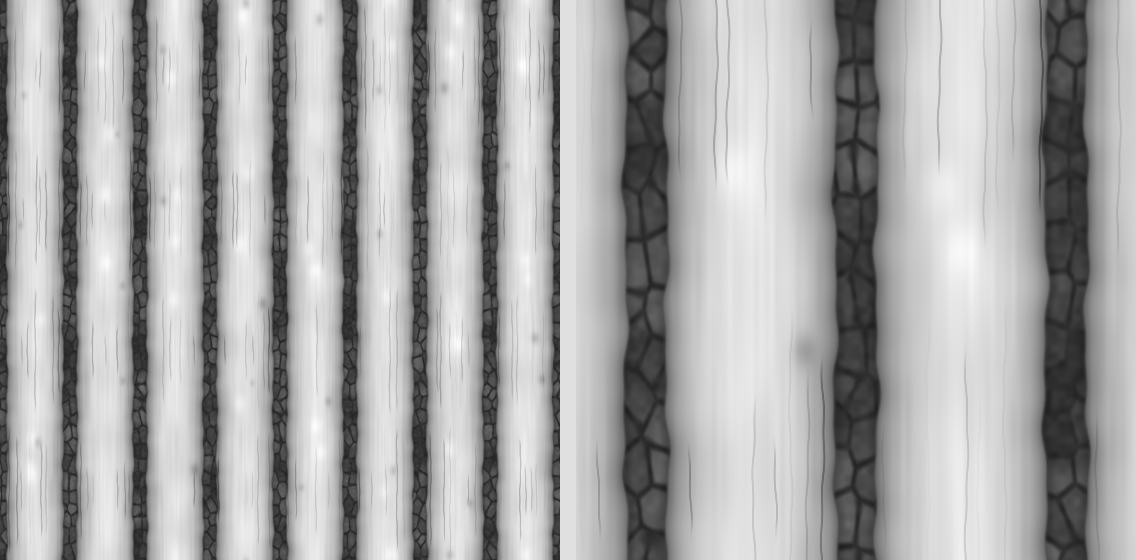
Left: the whole. Right: its middle third, enlarged.
A Shadertoy shader for this texture:

```glsl
// Eight pale round poles standing side by side over a bed of dark pebbles.
// Each pole is a half-circle profile with wavy edges, grain, cracks, dents and
// glints; the pebbles are wrapped cellular noise. All periods are whole numbers.

const float POLES        = 8.0;
const float POLE_RADIUS  = 0.405;           // in pole spacings
const float EDGE_WAVE    = 0.009;           // in pole spacings
const float EDGE_TONE    = 0.30;
const float CROWN_TONE   = 0.89;
const float GRAIN        = 0.045;
const float MOTTLE       = 0.06;
const float CRACK_WIDTH  = 0.0003;          // in canvas units
const float CRACK_DEPTH  = 0.17;
const float CRACK_LANES  = 11.0;            // per pole spacing
const float CRACK_ROWS   = 4.0;
const int   DENTS        = 3;               // candidates per pole
const int   GLINTS       = 4;
const vec2  PEBBLE_GRID  = vec2(56.0, 38.0);
const float PEBBLE_DARK  = 0.17;
const float PEBBLE_LIGHT = 0.40;
const float TAU          = 6.28318;

vec2 hash2(vec2 p) {
    vec3 q = fract(p.xyx * vec3(0.1031, 0.1030, 0.0973));
    q += dot(q, q.yzx + 33.33);
    return fract((q.xx + q.yz) * q.zy);
}

// Value noise on a lattice that wraps after "period" cells.
float noise(vec2 uv, vec2 period, float seed) {
    vec2 p = uv * period, i = floor(p), f = fract(p);
    f = f * f * (3.0 - 2.0 * f);
    vec2 a = mod(i, period) + seed, b = mod(i + 1.0, period) + seed;
    return mix(mix(hash2(a).x, hash2(vec2(b.x, a.y)).x, f.x),
               mix(hash2(vec2(a.x, b.y)).x, hash2(b).x, f.x), f.y);
}

// Wrapped cellular noise: rounded stones, each with its own tone.
float pebbles(vec2 uv) {
    vec2 p = uv * PEBBLE_GRID, cell = floor(p);
    float nearest = 9.0, second = 9.0, tone = 0.0;
    for (int y = -1; y <= 1; y++)
    for (int x = -1; x <= 1; x++) {
        vec2 c = cell + vec2(x, y);
        vec2 rnd = hash2(mod(c, PEBBLE_GRID) + 11.0);
        float d = length(c + 0.12 + 0.76 * rnd - p);
        if (d < nearest) {
            second = nearest;
            nearest = d;
            tone = hash2(mod(c, PEBBLE_GRID) + 71.0).y;
        } else second = min(second, d);
    }
    float dome = smoothstep(0.0, 0.28, second - nearest) * (1.0 - 0.35 * nearest);
    float grit = noise(uv, vec2(220.0), 5.0) - 0.5;
    float depth = smoothstep(0.2, 0.6, noise(uv, vec2(16.0, 22.0), 31.0));
    float light = mix(0.26, PEBBLE_LIGHT, tone) * mix(0.7, 1.0, depth);
    return mix(PEBBLE_DARK, light, dome) + 0.06 * grit;
}

// Thin broken vertical lines, one per lane and row, fading at both ends.
float cracks(vec2 uv, float pixel) {
    float lanes = POLES * CRACK_LANES;
    float lane = floor(uv.x * lanes), row = floor(uv.y * CRACK_ROWS);
    vec2 rnd = hash2(vec2(lane, row) + 131.0);
    float wander = 0.07 * sin(TAU * (uv.y * 9.0 + rnd.y)) + 0.03 * sin(TAU * (uv.y * 31.0 + rnd.x));
    float d = abs(fract(uv.x * lanes) - 0.2 - 0.6 * rnd.x - wander) / lanes;
    float along = abs(fract(uv.y * CRACK_ROWS) - 0.5);
    float span = 0.1 + 0.38 * rnd.y;
    float ends = 1.0 - smoothstep(span - 0.08, span, along);
    float strength = smoothstep(0.25, 1.0, hash2(vec2(row, lane) + 57.0).x);
    return (1.0 - smoothstep(CRACK_WIDTH, CRACK_WIDTH + pixel, d)) * ends * strength;
}

// Soft oval spot at a random place on the pole; y wraps.
float spot(float u, float y, vec2 rnd, float spread, vec2 size) {
    vec2 d = vec2((u - (rnd.x - 0.5) * spread) / POLES, fract(y - rnd.y + 0.5) - 0.5) / size;
    return exp(-dot(d, d));
}

float poleSurface(vec2 uv, float u, float id, float profile, float pixel) {
    float tone = mix(EDGE_TONE, CROWN_TONE, profile);
    tone += GRAIN * (noise(uv, vec2(320.0, 10.0), 3.0) - 0.5);
    tone += 0.6 * GRAIN * (noise(uv, vec2(130.0, 24.0), 19.0) - 0.5);
    tone += MOTTLE * (noise(uv, vec2(32.0, 18.0), 43.0) - 0.5);
    for (int k = 0; k < GLINTS; k++)
        tone += 0.07 * spot(u, uv.y, hash2(vec2(id, k) + 201.0), 0.2, vec2(0.011, 0.016));
    for (int k = 0; k < DENTS; k++) {
        vec2 rnd = hash2(vec2(id, k) + 307.0);
        float size = mix(0.6, 1.1, hash2(rnd * 91.0).x);
        tone -= 0.14 * size * spot(u, uv.y, rnd, 0.6, vec2(0.007, 0.010) * size);
    }
    return tone - CRACK_DEPTH * cracks(uv, pixel);
}

void mainImage(out vec4 fragColor, in vec2 fragCoord) {
    vec2 uv = fragCoord / iResolution.xy;
    float pixel = 1.0 / iResolution.y;
    float id = floor(uv.x * POLES), u = fract(uv.x * POLES) - 0.5;

    // Wavy outline, different on each side of each pole.
    float phase = hash2(vec2(id, sign(u)) + 401.0).x;
    float wave = sin(TAU * (uv.y * 7.0 + phase)) + 0.7 * sin(TAU * (uv.y * 17.0 + phase * 5.0))
               + 0.5 * sin(TAU * (uv.y * 29.0 + phase * 9.0));
    float radius = POLE_RADIUS + EDGE_WAVE * wave;
    float profile = sqrt(max(0.0, 1.0 - u * u / (radius * radius)));

    // Pebbles, shaded where they meet the pole.
    float outside = abs(u) - radius;
    float bed = pebbles(uv) * mix(0.8, 1.0, smoothstep(0.0, 0.05, outside));
    float pole = poleSurface(uv, u, id, profile, pixel);
    float softness = 0.008 + POLES * pixel;
    float tone = mix(pole, bed, smoothstep(-softness, softness, outside));
    fragColor = vec4(vec3(clamp(tone, 0.0, 1.0)), 1.0);
}
```
